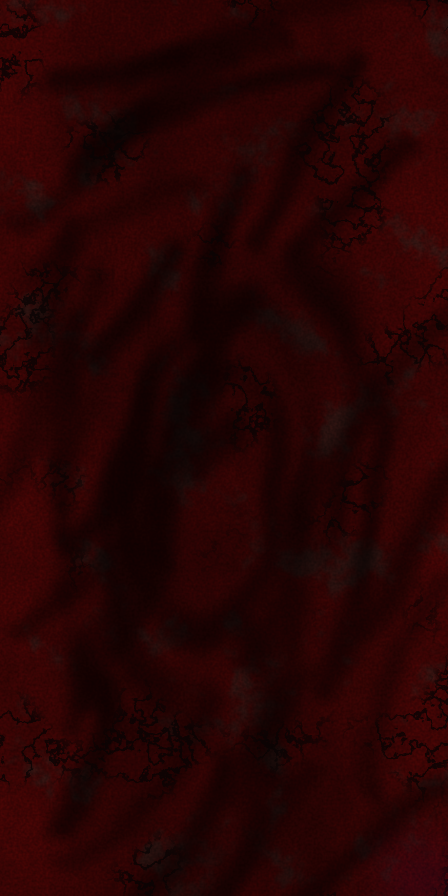
A Shadertoy shader for this texture:

```glsl
vec2 hash2(vec2 p) {
    vec3 q = fract(p.xyx * vec3(0.1031, 0.103, 0.0973));
    q += dot(q, q.yzx + 33.33);
    return fract((q.xx + q.yz) * q.zy);
}

float cornerSlope(vec2 cell, vec2 offset) {
    float angle = 6.2832 * hash2(cell + 57.0).x;
    return dot(vec2(cos(angle), sin(angle)), offset);
}

float gradientNoise(vec2 p) {
    vec2 i = floor(p), f = fract(p);
    vec2 u = f * f * f * (f * (f * 6.0 - 15.0) + 10.0);
    vec2 e = vec2(1.0, 0.0);
    float low = mix(cornerSlope(i, f), cornerSlope(i + e, f - e), u.x);
    float high = mix(cornerSlope(i + e.yx, f - e.yx), cornerSlope(i + 1.0, f - 1.0), u.x);
    return mix(low, high, u.y);
}

float fbm(vec2 p) {
    float sum = 0.0, gain = 1.0;
    for (int i = 0; i < 5; i++) {
        sum += gain * gradientNoise(p);
        p = mat2(1.6, 1.2, -1.2, 1.6) * p + 7.3;
        gain *= 0.55;
    }
    return sum;
}

vec2 rotate(vec2 p, float angle) {
    float c = cos(angle), s = sin(angle);
    return vec2(c * p.x + s * p.y, c * p.y - s * p.x);
}

// Light left after long, soft, slightly bent brush marks
float brushShade(vec2 p) {
    float shade = 1.0;
    for (int i = 0; i < 34; i++) {
        float n = float(i);
        vec2 a = hash2(vec2(n, 3.0)), b = hash2(vec2(n, 19.0)), c = hash2(vec2(n, 41.0));
        vec2 centre = vec2(0.1 + 0.82 * a.x, (n + a.y) / 17.0);
        float tilt = mix(0.55, 1.55, b.x) - 0.35 * smoothstep(1.4, 1.7, centre.y);
        vec2 q = rotate(p - centre, tilt);
        q.y += (c.x - 0.5) * 1.6 * q.x * q.x;
        float d = length(vec2(max(abs(q.x) - mix(0.12, 0.34, b.y), 0.0), q.y));
        shade *= 1.0 - mix(0.35, 0.7, c.y) * (1.0 - smoothstep(0.0, 0.055, d));
    }
    return shade;
}

// Light left after nested, broken loops
float loopShade(vec2 p) {
    float shade = 1.0;
    for (int i = 0; i < 5; i++) {
        float n = float(i);
        vec2 h = hash2(vec2(n, 73.0));
        vec2 radius = vec2(0.14 + 0.05 * n, 0.3 + 0.07 * n);
        vec2 q = rotate(p - vec2(0.42 + 0.14 * h.x, 0.8 + 0.2 * h.y), -0.25 * h.x);
        float d = abs(length(q / radius) - 1.0) * radius.x;
        float pressure = smoothstep(-0.3, 0.25, gradientNoise(p * 2.5 + n * 9.0));
        shade *= 1.0 - 0.6 * pressure * (1.0 - smoothstep(0.0, 0.045, d));
    }
    return shade;
}

void mainImage(out vec4 fragColor, in vec2 fragCoord) {
    vec2 p = fragCoord / iResolution.x;
    float side = abs(p.x - 0.5) * 2.0;
    vec2 wobble = 0.035 * vec2(gradientNoise(p * 5.0), gradientNoise(p * 5.0 + 31.0));

    // Red ground, brighter toward the sides
    float ground = mix(0.175, 0.225, smoothstep(0.3, 1.0, side));
    ground *= 1.0 + 0.22 * fbm(p * vec2(5.0, 3.0)) + 0.1 * gradientNoise(p * 28.0);
    float shade = brushShade(p + wobble) * loopShade(p + wobble);
    float red = 0.05 + (ground - 0.05) * shade;

    // Fine grain
    float grain = gradientNoise(p * 137.0) + 0.7 * gradientNoise(p * 213.0 + 11.0);
    red *= 1.0 + 0.26 * grain;
    vec3 color = red * vec3(1.0, 0.07, 0.065);

    // Ashen smudges
    float ash = smoothstep(0.15, 0.75, fbm(p * 6.0 + 14.0) + 0.3 * gradientNoise(p * 45.0));
    color = mix(color, red * vec3(0.75, 0.42, 0.36), 0.75 * ash);

    // Ragged black flakes, mostly along the sides
    float patches = smoothstep(0.12, 0.35, gradientNoise(p * 4.5 + 5.0) + 0.2 * side - 0.06);
    float crack = abs(fbm(p * 15.0 + 3.0));
    float flakes = patches * (1.0 - smoothstep(0.04, 0.13, crack));
    color = mix(color, vec3(0.035, 0.012, 0.012), 0.8 * flakes);

    // Faint violet glow in the lower right corner
    color.b += 0.035 * (1.0 - smoothstep(0.0, 0.18, length(p - vec2(0.95, 0.03))));

    fragColor = vec4(color, 1.0);
}
```
